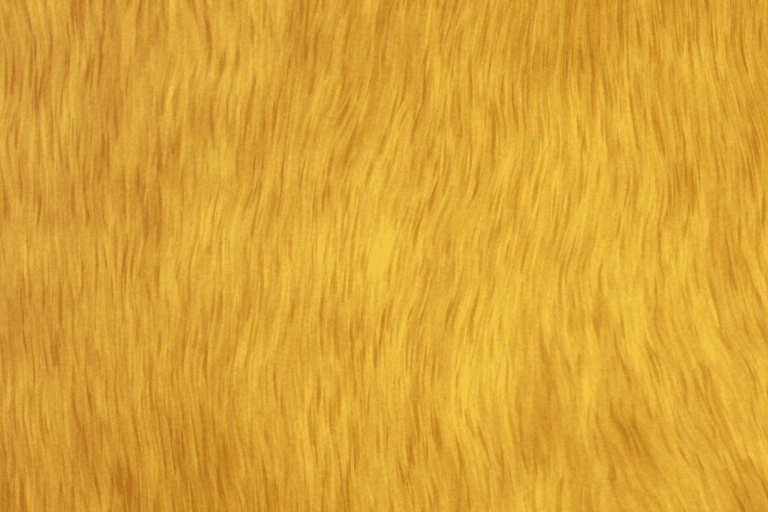
A WebGL 2 fragment shader for this texture:

```glsl
#version 300 es
precision highp float;
// Golden plush fur: fine tapered hairs combed downward over softly lit tufts.

uniform vec2 u_resolution;
out vec4 fragColor;

float hash(vec2 p) {
    vec3 q = fract(p.xyx * vec3(0.1031, 0.1030, 0.0973));
    q += dot(q, q.yzx + 33.33);
    return fract((q.x + q.y) * q.z);
}

float noise(vec2 p) {
    vec2 i = floor(p), f = fract(p);
    f = f * f * (3.0 - 2.0 * f);
    return mix(mix(hash(i), hash(i + vec2(1, 0)), f.x),
               mix(hash(i + vec2(0, 1)), hash(i + vec2(1, 1)), f.x), f.y);
}

// Bends space so that vertical hairs follow the combed direction.
vec2 comb(vec2 p) {
    float rightLean = 0.1 * tanh((p.y - 0.7) / 0.32) * exp(-pow((p.x - 0.85) / 0.5, 2.0));
    float leftLean = -0.2 * smoothstep(0.85, 1.5, p.x) * (p.y - 0.5);
    float waves = 0.035 * noise(p * 4.5 + 7.0) + 0.012 * noise(p * 11.0 + 31.0);
    return vec2(p.x - rightLean - leftLean - waves, p.y);
}

// Broad light: a bright centre and right, dim top edge and lower left.
float lighting(vec2 p) {
    float glow = 1.15 * exp(-dot((p - vec2(0.92, 0.48)) * vec2(1.5, 2.3), (p - vec2(0.92, 0.48)) * vec2(1.5, 2.3)));
    float side = 0.35 * (p.x - 0.75);
    float corner = 1.0 * (1.0 - smoothstep(0.0, 0.75, length(p * vec2(0.7, 1.2))));
    float top = 0.35 * smoothstep(0.75, 1.0, p.y);
    return glow + side - corner - top - 0.25;
}

// Adds one layer of hairs: x is the hair's tone, y its coverage.
vec2 hairLayer(vec2 q, float layer, float pixel) {
    const float spacing = 0.0125;
    float column = floor(q.x / spacing);
    vec2 result = vec2(0.0);
    for (float k = -1.0; k <= 1.0; k++) {
        vec2 id = vec2(column + k, layer * 57.0);
        float hairLength = mix(0.075, 0.16, hash(id + 3.1));
        float along = q.y / hairLength + 9.0 * hash(id + 8.7);
        vec2 strand = vec2(id.x, id.y + floor(along) * 1.7 + 20.0);
        float s = fract(along);
        float shade = hash(strand + 1.3);
        float bend = 0.012 * (hash(strand + 5.9) - 0.5) * (s - 0.5)
                   + 0.012 * (hash(strand + 2.4) - 0.5) * s * s;
        float centre = (id.x + 0.2 + 0.6 * hash(strand + 9.2)) * spacing + bend;
        float taper = smoothstep(0.0, 0.25, s) * (1.0 - smoothstep(0.45, 1.0, s));
        float width = mix(0.0022, 0.005, hash(strand + 6.6)) * taper + 0.5 * pixel;
        float cover = taper * (1.0 - smoothstep(0.2 * width, width + 0.5 * pixel, abs(q.x - centre)));
        // A few hairs are deep shadows between the tufts.
        float tone = (shade - 0.46) * 3.0 - 1.3 * step(shade, 0.13) + 0.5 * (0.5 - s);
        if (cover > result.y) result = vec2(tone, cover);
    }
    return result;
}

void main() {
    vec2 p = gl_FragCoord.xy / u_resolution.y;
    float pixel = 1.0 / u_resolution.y;
    vec2 q = comb(p);

    // Patches and tufts
    float field = lighting(p);
    field += 1.2 * (noise(p * vec2(4.5, 8.0) + 17.0) - 0.5);
    field += 1.3 * (noise(q * vec2(24.0, 6.0) + 41.0) - 0.5);
    field += 1.0 * (noise(q * vec2(60.0, 10.0) + 73.0) - 0.5);

    // Overlapping hairs, each layer combed at a slightly different angle
    float hair = -0.25;
    for (float layer = 0.0; layer < 12.0; layer++) {
        float tilt = 0.22 * (hash(vec2(layer, 4.0)) - 0.5);
        vec2 h = hairLayer(vec2(q.x - tilt * (q.y - 0.5) + 0.37 * layer + 2.0, q.y), layer, pixel);
        hair = mix(hair, h.x, 0.62 * h.y);
    }

    // Fine grain
    float grain = noise(p * 300.0) - 0.5 + 0.6 * (noise(p * 170.0 + 90.0) - 0.5);
    float tone = clamp(field + hair + 0.85 * grain, -3.0, 2.3);

    vec3 colour = vec3(0.85, 0.635, 0.207) + tone * vec3(0.043, 0.061, 0.031);
    // Paler, less saturated pile toward the upper left
    float pale = smoothstep(1.2, 0.0, p.x + 0.5 * (1.0 - p.y)) - 0.35;
    colour += pale * vec3(-0.005, 0.004, 0.05);
    fragColor = vec4(clamp(colour, 0.0, 1.0), 1.0);
}
```
